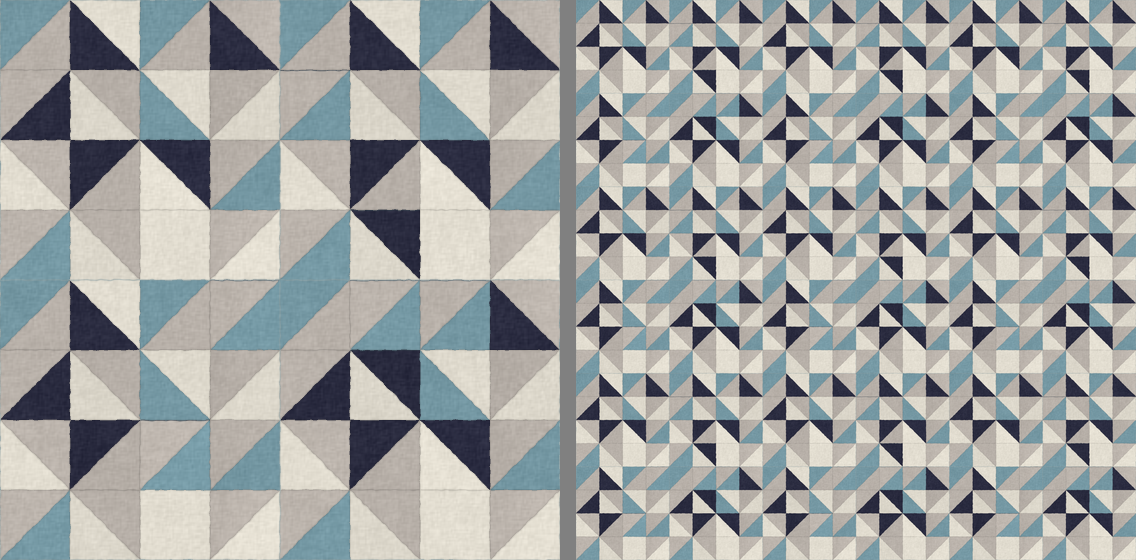
Left, the tile; right, the same tile 3 across and 3 down.
This pattern is drawn by a WebGL 2 fragment shader. Its source:

```glsl
#version 300 es
precision highp float;
// Woven rug of 8 x 8 squares, each split by a diagonal into two flat colours.
// A 4 x 4 block of coded squares repeats twice each way, with a few squares
// exchanged; wrapped value noise adds wobbly edges, thread and pile.
uniform vec2 u_resolution;
out vec4 fragColor;

float hash(vec2 p) {
  return fract(sin(dot(p, vec2(127.1, 311.7))) * 43758.55);
}

// Value noise over the unit canvas, wrapping after 'period' lattice cells
float noise(vec2 uv, vec2 period) {
  vec2 p = uv * period, i = floor(p), f = fract(p);
  f = f * f * (3.0 - 2.0 * f);
  vec2 a = mod(i, period), b = mod(i + 1.0, period);
  return mix(mix(hash(a), hash(vec2(b.x, a.y)), f.x),
             mix(hash(vec2(a.x, b.y)), hash(b), f.x), f.y);
}

vec3 yarn(int id) {
  if (id == 0) return vec3(0.88, 0.86, 0.81);  // cream
  if (id == 1) return vec3(0.73, 0.70, 0.67);  // grey
  if (id == 2) return vec3(0.46, 0.60, 0.645); // blue
  return vec3(0.165, 0.17, 0.25);              // navy
}

// Code = 16 * (diagonal falls to the right) + 4 * left yarn + right yarn
const int BLOCK[16] = int[16](9, 28, 9, 29,
                              7, 17, 24, 4,
                              17, 13, 19, 6,
                              6, 17, 0, 4);
// Exchanged squares, counted by rows from the top left
const int BLUE_SWAPS[5] = int[5](12, 35, 37, 38, 50);
const int NAVY_SWAPS[2] = int[2](29, 45);

// Colour of the rug at p, measured in squares
vec3 rug(vec2 p) {
  p = mod(p, 8.0);
  vec2 cell = floor(p), f = p - cell;
  int col = int(cell.x), row = 7 - int(cell.y);
  int index = row * 8 + col;
  int code = BLOCK[(row % 4) * 4 + col % 4];
  bool swapped = false;
  for (int i = 0; i < 5; i++)
    if (index == BLUE_SWAPS[i]) { code = 6; swapped = true; }
  for (int i = 0; i < 2; i++)
    if (index == NAVY_SWAPS[i]) { code = 19; swapped = true; }

  // Two triangles, with a slight change of tone from square to square
  int left = (code / 4) % 4, right = code % 4;
  float side = 0.7071 * (code >= 16 ? 1.0 - f.x - f.y : f.y - f.x);
  int id = side > 0.0 ? left : right;
  vec3 color = yarn(id);
  color *= 1.0 + 0.06 * (hash(vec2(col % 4, row % 4) + 3.0) - 0.5);
  if (id == 1) color *= 0.975 + 0.05 * (col % 4 == 3 ? f.x : 0.6);

  // Groove along the diagonal and seam around the square
  if (left != right) color *= 1.0 - 0.10 * smoothstep(0.022, 0.0, abs(side));
  vec2 gap = min(f, 1.0 - f);
  float seam = smoothstep(0.018, 0.0, min(gap.x, gap.y));
  color *= 1.0 - 0.14 * seam;

  // Exchanged squares have a darker cut at the top; blocks a pale blue joint
  if (swapped) color = mix(color, vec3(0.2, 0.25, 0.3), 0.7 * smoothstep(0.02, 0.005, 1.0 - f.y));
  vec2 joint = abs(mod(p + 2.0, 4.0) - 2.0);
  float line = smoothstep(0.016, 0.004, min(joint.x, joint.y));
  return mix(color, vec3(0.64, 0.72, 0.73), 0.45 * line);
}

void main() {
  vec2 uv = gl_FragCoord.xy / u_resolution;

  // Uneven cut of the pile
  vec2 wobble = vec2(noise(uv, vec2(120.0)), noise(uv + 0.37, vec2(120.0))) - 0.5;
  vec2 p = uv * 8.0 + 0.018 * wobble;

  // Average nine samples for soft edges
  vec2 spread = max(8.0 / u_resolution, vec2(0.014)) / 3.0;
  vec3 color = vec3(0.0);
  for (int y = -1; y <= 1; y++)
    for (int x = -1; x <= 1; x++)
      color += rug(p + vec2(x, y) * spread) / 9.0;

  // Crossing threads, raised pile and broad wear
  float threads = noise(uv, vec2(320.0, 96.0)) + noise(uv, vec2(96.0, 320.0)) - 1.0;
  float pile = noise(uv, vec2(200.0)) - noise(uv + vec2(-0.002, 0.002), vec2(200.0));
  float wear = noise(uv, vec2(24.0)) - 0.5;
  color += 0.035 * threads + 0.025 * pile + 0.018 * wear;
  fragColor = vec4(clamp(color, 0.0, 1.0), 1.0);
}
```
